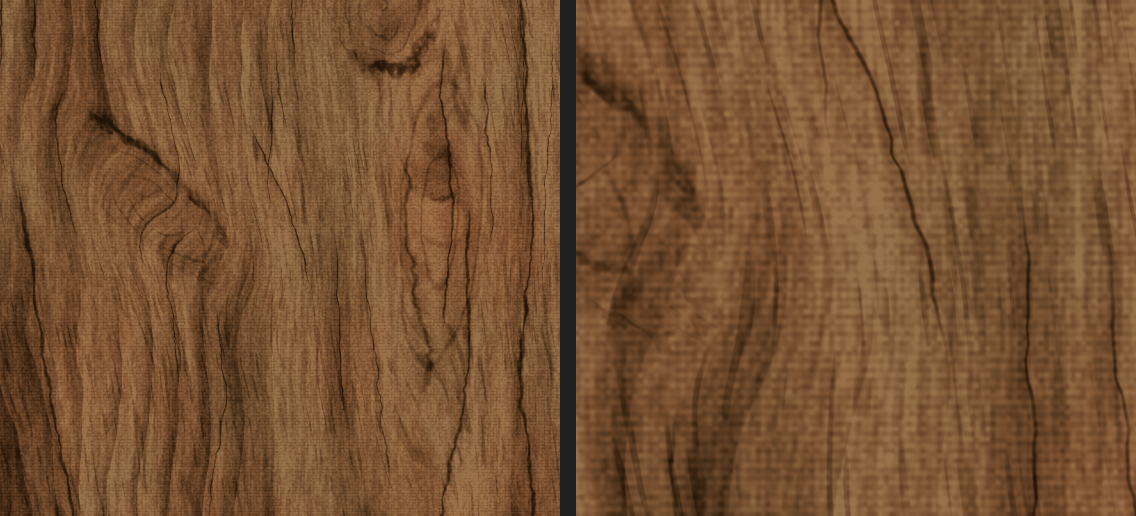
Left, the full canvas; right, a detail of the centre.
Write a Shadertoy shader that draws this texture.

```glsl
// Weathered brown timber: upright grain bending around knots, with dark cracks.

const vec3 PITCH = vec3(0.13, 0.08, 0.035);
const vec3 UMBER = vec3(0.24, 0.15, 0.07);
const vec3 BROWN = vec3(0.475, 0.315, 0.19);
const vec3 TAN   = vec3(0.57, 0.415, 0.265);

float hash(vec2 p) {
    vec3 q = fract(p.xyx * 0.1031);
    q += dot(q, q.yzx + 33.33);
    return fract((q.x + q.y) * q.z);
}

float noise(vec2 p) {
    vec2 i = floor(p), f = fract(p);
    f = f * f * (3.0 - 2.0 * f);
    return mix(mix(hash(i), hash(i + vec2(1, 0)), f.x),
               mix(hash(i + vec2(0, 1)), hash(i + vec2(1, 1)), f.x), f.y);
}

float fbm(vec2 p) {
    float sum = 0.0, amp = 0.53;
    for (int i = 0; i < 4; i++) {
        sum += amp * noise(p);
        p = p * 2.03 + 17.3;
        amp *= 0.5;
    }
    return sum;
}

// Position relative to a tilted elliptical knot whose outline has length 1.
vec2 knotSpace(vec2 p, vec2 centre, vec2 size, float angle) {
    vec2 d = p - centre, axis = vec2(cos(angle), sin(angle));
    return vec2(dot(d, axis), dot(d, vec2(-axis.y, axis.x))) / size;
}

// Sideways push that parts the grain around a knot.
float parting(vec2 q, float width) {
    return 0.85 * q.x * width * exp(-0.5 * dot(q, q));
}

// Darkness of a knot: tinted core, thin broken rings, ragged rim on one side.
float knotShade(vec2 q, vec2 heavySide, float seed) {
    float r = length(q) + 0.4 * (fbm(q * 1.8 + seed) - 0.5);
    float ragged = r + 0.16 * (noise(q * 11.0 + seed) - 0.5);
    float patchy = smoothstep(0.3, 0.65, fbm(q * 4.0 + seed * 3.0));
    float core = smoothstep(1.05, 0.8, r);
    float rings = smoothstep(0.13, 0.0, abs(fract(r * 3.5) - 0.5)) * core * patchy;
    float side = smoothstep(0.2, 0.95, dot(q / max(length(q), 0.01), heavySide));
    float rim = smoothstep(0.035 + 0.11 * side, 0.01, abs(ragged - 1.0));
    float haze = 0.3 * side * smoothstep(0.3, 0.0, abs(r - 1.0));
    return 0.18 * core + 0.35 * rings + haze + rim * (0.2 + 0.6 * side) * (0.3 + 0.7 * patchy);
}

// Darkness of a wandering, tapering crack with a soft shadow on its left.
float crack(vec2 p, float foot, float lean, vec2 span, float width, float seed) {
    float wander = 0.040 * (noise(vec2(p.y * 3.5, seed)) - 0.5)
                 + 0.007 * (noise(vec2(p.y * 28.0, seed + 5.0)) - 0.5)
                 + 0.003 * (noise(vec2(p.y * 90.0, seed + 7.0)) - 0.5);
    float d = p.x - foot - lean * p.y - wander;
    float ends = smoothstep(span.x, span.x + 0.07, p.y)
               * smoothstep(span.y, span.y - 0.07, p.y);
    float w = width * (0.1 + 1.2 * noise(vec2(p.y * 30.0, seed + 9.0))) * ends;
    float line = smoothstep(w + 0.0018, w * 0.3, abs(d));
    float shadow = exp(-abs(d) / (width * (d < 0.0 ? 6.0 : 2.0)));
    return ends * (0.6 * line + 0.32 * shadow);
}

// Small random cracks that follow the grain.
float scatteredCracks(vec2 g) {
    float dark = 0.0;
    for (int i = 0; i < 16; i++) {
        float id = float(i) + 1.0;
        float low = hash(vec2(id, 2.0)) * 1.1 - 0.25;
        float high = low + 0.18 + 0.35 * hash(vec2(id, 3.0));
        float foot = (id - 0.8 + 0.6 * hash(vec2(id, 4.0))) / 15.0;
        float width = 0.0005 + 0.0012 * hash(vec2(id, 6.0));
        float lean = 0.10 * (hash(vec2(id, 5.0)) - 0.6);
        dark = max(dark, crack(g, foot, lean, vec2(low, high), width, id * 7.0));
    }
    return dark;
}

// Ridges that darken slowly, then end at a sharp edge.
float ridges(vec2 g) {
    float f = fract(g.x * 15.0 + 1.3 * fbm(vec2(g.x * 4.0, g.y * 2.5)));
    return smoothstep(0.4, 0.95, f) * smoothstep(1.0, 0.965, f);
}

// Short slanted pores, steep along the grain and gathered in patches.
float pores(vec2 g) {
    float patches = smoothstep(0.35, 0.65, noise(g * vec2(9.0, 5.0)));
    float fine = noise(vec2(g.x * 190.0 + g.y * 32.0, g.y * 17.0));
    return smoothstep(0.66, 0.88, fine) * (0.3 + 0.7 * patches);
}

vec3 woodColour(float tone) {
    vec3 c = mix(PITCH, UMBER, clamp(tone / 0.4 + 1.0, 0.0, 1.0));
    c = mix(c, BROWN, clamp(tone / 0.67, 0.0, 1.0));
    return mix(c, TAN, clamp((tone - 0.67) / 0.33, 0.0, 1.3));
}

void mainImage(out vec4 fragColor, in vec2 fragCoord) {
    vec2 p = fragCoord / iResolution.y;

    // Knots, and the grain coordinates they deflect
    vec2 slanted = knotSpace(p, vec2(0.30, 0.60), vec2(0.075, 0.20), 0.75);
    vec2 upper = knotSpace(p, vec2(0.745, 0.99), vec2(0.10, 0.13), 0.1);
    vec2 eye = knotSpace(p, vec2(0.852, 0.66), vec2(0.048, 0.045), 0.0);
    vec2 halo = knotSpace(p, vec2(0.85, 0.58), vec2(0.10, 0.36), -0.06);
    vec2 g = p;
    g.x -= parting(slanted, 0.075) + parting(upper, 0.10) + parting(halo, 0.10);
    g.x += 0.05 * (fbm(p * vec2(3.0, 2.2)) - 0.5);

    // Broad bands, fibres, speckle and a fine woven relief
    float tone = 0.73 + 0.10 * smoothstep(0.35, 0.75, p.x);
    tone += 0.95 * (fbm(vec2(g.x * 7.0, g.y * 1.1)) - 0.5);
    tone += 0.30 * (noise(vec2(g.x * 48.0, g.y * 3.5)) - 0.5);
    tone += 0.28 * (noise(vec2(g.x * 130.0, g.y * 10.0)) - 0.5);
    tone += 0.30 * (noise(vec2(g.x * 250.0, g.y * 38.0)) - 0.5);
    tone += 0.34 * (noise(p * 290.0) - 0.5);
    tone += 0.06 * cos(6.2832 * p.y * 172.0) + 0.03 * cos(6.2832 * p.x * 172.0);

    // Ridged left side, pores and shaded left edge
    float ridged = smoothstep(0.68, 0.45, p.x) * smoothstep(0.04, 0.3, abs(p.y - 0.6));
    tone -= (0.08 + 0.32 * ridged) * ridges(g);
    tone -= 0.30 * pores(g);
    tone -= 0.30 * smoothstep(0.15 - 0.14 * p.y, 0.0, p.x);

    // Knots and cracks
    tone -= knotShade(slanted, vec2(0.95, 0.3), 3.0);
    tone -= knotShade(upper, vec2(0.1, -0.99), 11.0);
    tone -= 0.6 * knotShade(eye, vec2(0.0, -1.0), 23.0);
    tone -= 0.3 * smoothstep(0.1, 0.0, abs(fract(2.5 * length(halo) + fbm(p * 6.0)) - 0.5))
          * smoothstep(1.2, 0.8, length(halo));
    float dark = 0.75 * scatteredCracks(g);
    dark = max(dark, crack(p, 0.15, -0.18, vec2(-0.1, 0.66), 0.005, 41.0));
    dark = max(dark, crack(p, 1.02, 0.0, vec2(-0.1, 1.1), 0.0045, 47.0));
    dark = max(dark, crack(p, 0.87, 0.09, vec2(-0.1, 0.62), 0.0035, 53.0));
    dark = max(dark, crack(p, 0.84, 0.04, vec2(0.34, 0.95), 0.002, 59.0));
    dark = max(dark, crack(p, 0.735, -0.33, vec2(0.42, 0.78), 0.0015, 61.0));
    tone -= dark;

    // Drift between rusty and olive brown
    float rust = fbm(p * vec2(6.0, 3.5) + 70.0) - 0.5;
    vec3 colour = woodColour(tone) * (1.0 + rust * vec3(0.13, -0.06, -0.11));
    fragColor = vec4(colour, 1.0);
}
```
